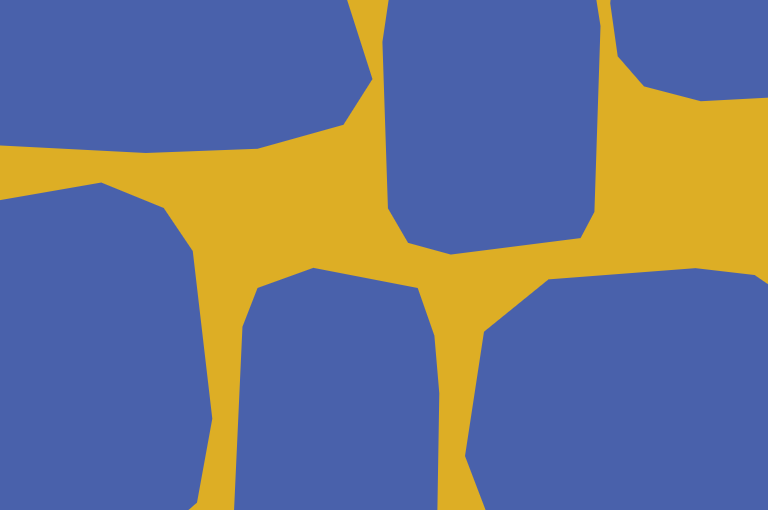
Write a Shadertoy shader that draws this pattern.

```glsl
// Large flat blue stones separated by uneven ochre joints.
// Two staggered rows of cells each hold one convex polygon, whose corners
// sit at jittered angles on a superellipse fitted to the cell.

const float TAU = 6.2831853;
const int CORNERS = 12;
const vec3 STONE_BLUE = vec3(0.288, 0.380, 0.672);
const vec3 JOINT_OCHRE = vec3(0.867, 0.682, 0.147);

float hash(vec3 p) {
    p = fract(p * vec3(0.1031, 0.1130, 0.0973));
    p += dot(p, p.yzx + 33.33);
    return fract((p.x + p.y) * p.z);
}

// Horizontal place of a joint; outer joints lie beyond the canvas.
float jointX(float index, float row) {
    float t = index - 1.5;
    float outer = step(1.0, abs(t));
    float middle = mix(0.662 + 0.302 * row, 0.75, outer);
    return middle + t * mix(0.447, 0.633, outer);
}

// Lowest and highest point of a stone; side is -1, 0 or 1.
vec2 stoneSpanY(float side, float row) {
    vec2 lower = vec2(-0.3 + 0.2 * abs(side), 0.475 + 0.17 * max(-side, 0.0));
    vec2 upper = vec2(0.5 + 0.25 * abs(side) + 0.05 * side, 1.13 + 0.07 * side);
    return mix(lower, upper, row);
}

// One corner on the unit superellipse, narrowed towards the top by taper.
vec2 stoneCorner(int k, vec2 cell, float squareness, float taper) {
    int wrapped = k % CORNERS;
    float jitter = 0.7 * (hash(vec3(cell, float(wrapped)) + 7.0) - 0.5);
    float angle = TAU * (float(wrapped) + jitter) / float(CORNERS);
    vec2 dir = vec2(cos(angle), sin(angle));
    vec2 corner = sign(dir) * pow(abs(dir), vec2(2.0 / squareness));
    corner.x *= 1.0 - taper * (0.5 + 0.5 * corner.y);
    return corner;
}

// Signed distance to a convex stone as the maximum over its edge lines.
float stoneDistance(vec2 p, vec2 cell, vec2 center, vec2 halfSize,
                    float squareness, float taper) {
    float d = -10.0;
    vec2 a = center + halfSize * stoneCorner(0, cell, squareness, taper);
    for (int k = 1; k <= CORNERS; k++) {
        vec2 b = center + halfSize * stoneCorner(k, cell, squareness, taper);
        vec2 edge = normalize(b - a);
        d = max(d, dot(p - a, vec2(edge.y, -edge.x)));
        a = b;
    }
    return d;
}

// Union of all stones in the wall.
float wallDistance(vec2 p, float gap) {
    float d = 10.0;
    for (int r = 0; r < 2; r++) {
        for (int c = 0; c < 3; c++) {
            vec2 cell = vec2(c, r);
            float side = cell.x - 1.0;
            vec2 spanX = vec2(jointX(cell.x, cell.y) + gap,
                              jointX(cell.x + 1.0, cell.y) - gap);
            vec2 spanY = stoneSpanY(side, cell.y);
            vec2 center = 0.5 * vec2(spanX.x + spanX.y, spanY.x + spanY.y);
            vec2 halfSize = 0.5 * vec2(spanX.y - spanX.x, spanY.y - spanY.x);
            float squareness = 4.5 - 1.5 * abs(side);
            float taper = 0.1 * (1.0 - cell.y);
            d = min(d, stoneDistance(p, cell, center, halfSize, squareness, taper));
        }
    }
    return d;
}

void mainImage(out vec4 fragColor, in vec2 fragCoord) {
    vec2 p = fragCoord / iResolution.y;
    float d = wallDistance(p, 0.009);

    // Edge about one pixel wide
    float stone = clamp(0.5 - d * iResolution.y, 0.0, 1.0);
    fragColor = vec4(mix(JOINT_OCHRE, STONE_BLUE, stone), 1.0);
}
```
